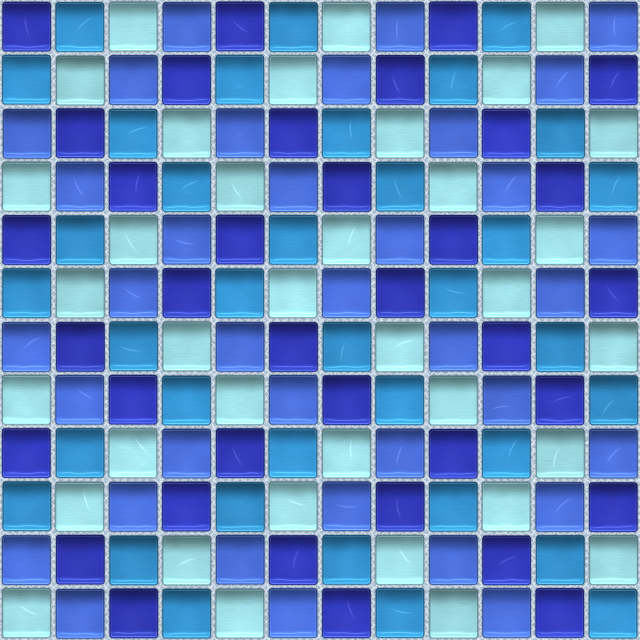
A WebGL 1 fragment shader for this texture:

```glsl
precision highp float;
// Twelve by twelve glass mosaic: four blues stepping along shifted rows, set in pale meshed grout.
uniform vec2 u_resolution;

float hash(vec2 p) {
  p = fract(p * vec2(0.1031, 0.1137));
  p += dot(p, p.yx + 33.33);
  return fract((p.x + p.y) * p.x * 17.3);
}

vec2 gradient(vec2 cell) {
  float angle = 6.2832 * hash(cell + 7.0);
  return vec2(cos(angle), sin(angle));
}

// Gradient noise, roughly -0.7 to 0.7
float noise(vec2 p) {
  vec2 i = floor(p), f = fract(p);
  vec2 w = f * f * f * (f * (f * 6.0 - 15.0) + 10.0);
  vec2 e = vec2(1.0, 0.0);
  float low = mix(dot(gradient(i), f), dot(gradient(i + e), f - e), w.x);
  float high = mix(dot(gradient(i + e.yx), f - e.yx), dot(gradient(i + 1.0), f - 1.0), w.x);
  return mix(low, high, w.y);
}

float roundedBox(vec2 p, vec2 halfSize, float radius) {
  vec2 q = abs(p) - halfSize + radius;
  return length(max(q, 0.0)) + min(max(q.x, q.y), 0.0) - radius;
}

// Sequence of four glasses; row offsets run 0, 1, 3, 2
vec3 glassColor(vec2 cell) {
  float row = mod(11.0 - cell.y, 4.0);
  float shift = row < 2.0 ? row : 5.0 - row;
  float kind = mod(cell.x + shift, 4.0);
  if (kind < 0.5) return vec3(0.19, 0.22, 0.73);
  if (kind < 1.5) return vec3(0.20, 0.57, 0.81);
  if (kind < 2.5) return vec3(0.61, 0.86, 0.89);
  return vec3(0.29, 0.43, 0.86);
}

// Pale grout with crossed mesh threads showing through
vec3 groutColor(vec2 p) {
  vec2 bent = p + 0.04 * vec2(noise(p * 9.0), noise(p * 9.0 + 40.0));
  float threads = max(sin(45.0 * (bent.x + bent.y)), sin(45.0 * (bent.x - bent.y)));
  vec3 color = mix(vec3(0.68, 0.76, 0.83), vec3(0.85, 0.89, 0.93), smoothstep(0.3, 1.0, threads));
  return color + 0.10 * noise(p * 22.0);
}

void main() {
  vec2 p = 12.0 * gl_FragCoord.xy / u_resolution;
  float px = 12.0 / min(u_resolution.x, u_resolution.y);
  vec2 cell = floor(p);
  float seed = hash(cell + 3.0), seed2 = hash(cell + 61.0);

  // Slightly misplaced tile
  vec2 local = fract(p) - 0.5 + 0.018 * (vec2(seed, seed2) - 0.5);
  vec2 halfSize = vec2(0.457, 0.467);
  float d = roundedBox(local, halfSize, 0.065);
  float depth = 0.5 - 0.5 * local.y / halfSize.y; // 0 at the top, 1 at the bottom
  float wobble = 0.03 * noise(p * vec2(3.0, 1.5) + 20.0);

  // Glass body: shaded top, faint cloudiness and brushing
  vec3 base = glassColor(cell) * (0.95 + 0.10 * seed);
  vec3 glass = base * mix(0.60 - 0.08 * seed2, 1.0, smoothstep(0.02, 0.40, depth + wobble));
  glass *= 1.0 + 0.06 * noise(p * 2.2) + 0.04 * noise(p * vec2(5.0, 45.0));
  glass += 0.03 * smoothstep(0.5, 0.0, abs(local.x)) * smoothstep(0.2, 0.6, depth);

  // Light gathered in the lower bevel
  float band = smoothstep(0.84, 0.89, depth + wobble);
  glass = mix(glass, base * 1.06 + vec3(0.04, 0.09, 0.08), band * 0.8);
  float streak = smoothstep(0.022, 0.0, abs(depth + wobble - 0.90));
  glass += 0.14 * streak * smoothstep(0.44, 0.30, abs(local.x));

  // Darker sides, bright lip and dark outline
  glass *= 1.0 - 0.16 * smoothstep(0.40, 0.45, abs(local.x));
  float lip = smoothstep(0.016, 0.0, abs(d + 0.032));
  glass += lip * (0.07 + 0.12 * smoothstep(0.85, 1.0, depth) + 0.10 * seed * step(depth, 0.1));
  glass = mix(glass, base * 0.50 + vec3(0.03, 0.06, 0.08), 0.65 * smoothstep(-0.026, -0.004, d));

  // Faint curved scratch on some tiles
  float angle = 3.1416 * seed2;
  vec2 s = mat2(cos(angle), sin(angle), -sin(angle), cos(angle)) * (local - 0.3 * (seed - 0.5));
  float scratch = smoothstep(0.008 + px, 0.0, abs(s.y - 0.6 * s.x * s.x));
  glass += 0.10 * scratch * smoothstep(0.25, 0.05, abs(s.x)) * step(0.65, hash(cell + 19.0));

  // Grout darkened where it meets the tile
  vec3 grout = groutColor(p) * mix(0.80, 1.0, smoothstep(0.0, 0.035, d));
  vec3 color = mix(glass, grout, smoothstep(-0.6 * px, 0.6 * px, d));
  gl_FragColor = vec4(clamp(color, 0.0, 1.0), 1.0);
}
```
